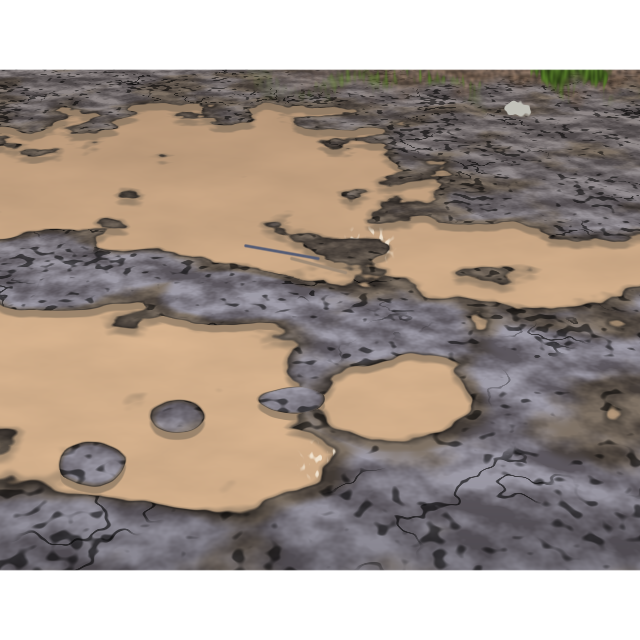
This texture is drawn by a Shadertoy shader. Its source:

```glsl
// Muddy ground with tan puddles seen in perspective, between white bands.
const float FRAME_LOW = 0.109, FRAME_HIGH = 0.891;
const float HORIZON = 1.6;         // in heights of the framed view
const float DEPTH_STRETCH = 1.8;
const float SHORE_SCALE = 7.0, SHORE_ROUGHNESS = 0.7;
const float LUMP_SCALE = 10.0, LUMP_CONTRAST = 0.036;

const vec3 WATER_NEAR = vec3(0.82, 0.68, 0.54);
const vec3 WATER_FAR = vec3(0.72, 0.59, 0.47);
const vec3 WATER_SHADE = vec3(0.48, 0.42, 0.35);
const vec3 MUD_DARK = vec3(0.26, 0.23, 0.21);
const vec3 MUD_BROWN = vec3(0.49, 0.44, 0.39);
const vec3 SHEEN_DARK = vec3(0.36, 0.34, 0.37);
const vec3 SHEEN_LIGHT = vec3(0.62, 0.61, 0.66);
const vec3 GRASS = vec3(0.25, 0.36, 0.12);
const vec3 BANK = vec3(0.42, 0.34, 0.28);

// Large shapes: centre xy, radii zw
const vec4 POOLS[5] = vec4[5](
    vec4(0.13, 0.40, 0.36, 0.17), vec4(0.27, 0.70, 0.42, 0.14),
    vec4(0.82, 0.59, 0.30, 0.065), vec4(0.62, 0.38, 0.15, 0.07),
    vec4(0.33, 0.27, 0.20, 0.08));
const vec4 BANKS[5] = vec4[5](
    vec4(0.07, 0.58, 0.24, 0.07), vec4(0.36, 0.535, 0.14, 0.045),
    vec4(0.28, 0.345, 0.06, 0.035), vec4(0.45, 0.375, 0.06, 0.022),
    vec4(0.15, 0.275, 0.06, 0.04));

vec2 randomDirection(vec2 cell) {
    vec3 q = fract(cell.xyx * vec3(0.1031, 0.1030, 0.0973));
    q += dot(q, q.yzx + 33.33);
    float angle = 6.2832 * fract((q.x + q.y) * q.z);
    return vec2(cos(angle), sin(angle));
}

float gradientNoise(vec2 p) {
    vec2 i = floor(p), f = p - i;
    vec2 s = f * f * f * (f * (f * 6.0 - 15.0) + 10.0);
    vec2 r = vec2(1.0, 0.0);
    float a = dot(randomDirection(i), f);
    float b = dot(randomDirection(i + r.xy), f - r.xy);
    float c = dot(randomDirection(i + r.yx), f - r.yx);
    float d = dot(randomDirection(i + r.xx), f - r.xx);
    return mix(mix(a, b, s.x), mix(c, d, s.x), s.y);
}

float fbm(vec2 p, float gain) {
    float sum = 0.0, amplitude = 1.0;
    for (int i = 0; i < 4; i++) {
        sum += amplitude * gradientNoise(p);
        p = mat2(1.6, 1.2, -1.2, 1.6) * p + 17.3;
        amplitude *= gain;
    }
    return sum;
}

float viewHeight(vec2 uv) {
    return clamp((uv.y - FRAME_LOW) / (FRAME_HIGH - FRAME_LOW), 0.0, 1.0);
}

vec2 groundPoint(vec2 uv) {
    float depth = 1.0 / (HORIZON - viewHeight(uv));
    return vec2((uv.x - 0.5) * depth, DEPTH_STRETCH * depth);
}

float ellipse(vec2 uv, vec4 e) { return 1.0 - length((uv - e.xy) / e.zw); }

// Height of the mud over the water line
float mudHeight(vec2 uv) {
    float pool = -1.0, bank = 0.0;
    for (int i = 0; i < 5; i++) {
        pool = max(pool, ellipse(uv, POOLS[i]));
        bank = max(bank, ellipse(uv, BANKS[i]));
    }
    return 0.12 - 1.3 * clamp(pool, -0.25, 0.35) + 1.6 * min(bank, 0.45)
         + SHORE_ROUGHNESS * fbm(groundPoint(uv) * SHORE_SCALE, 0.42);
}

vec3 mudColor(vec2 p, float h, float v) {
    // Slopes turned to the viewer are dark, those turned to the sky shine
    vec2 q = p + 0.02 * vec2(gradientNoise(p * 8.0), gradientNoise(p * 8.0 + 40.0));
    vec2 stepAway = vec2(0.006, 0.019);
    float rise = fbm((q + stepAway) * LUMP_SCALE, 0.42) - fbm(q * LUMP_SCALE, 0.42);
    float grain = gradientNoise(p * 150.0) + gradientNoise(p * 75.0);
    float light = clamp(0.5 - LUMP_CONTRAST * rise / 0.02 + 0.16 * grain, 0.0, 1.0);
    float wide = fbm(p * 3.0 + 9.0, 0.5);
    float sheen = smoothstep(0.08, 0.42, h + 0.4 * wide) * mix(1.0, 0.5, smoothstep(0.5, 0.9, v));
    vec3 color = mix(mix(MUD_DARK, MUD_BROWN, light), mix(SHEEN_DARK, SHEEN_LIGHT, light), sheen);
    color *= mix(0.86, 1.0, smoothstep(0.0, 0.25, v));
    // Cracks and dark crumbs
    float crack = 1.0 - smoothstep(0.012, 0.045, abs(fbm(p * 9.0 + 5.0, 0.5)));
    color *= 1.0 - 0.6 * crack * smoothstep(0.1, 0.3, gradientNoise(p * 6.0 + 3.0));
    float crumbs = smoothstep(0.25, 0.5, gradientNoise(p * 55.0) + 0.7 * gradientNoise(p * 9.0 + 21.0));
    color *= 1.0 - 0.55 * crumbs;
    return color * mix(0.68, 1.0, smoothstep(0.0, 0.1, h));
}

vec3 waterColor(vec2 uv, float h, float v) {
    vec3 color = mix(WATER_NEAR, WATER_FAR, smoothstep(0.45, 1.0, v));
    color *= 1.0 + 0.05 * fbm(uv * vec2(6.0, 18.0), 0.5);
    float reflected = smoothstep(-0.08, 0.06, mudHeight(uv + vec2(0.0, 0.011)));
    color = mix(color, WATER_SHADE, max(0.6 * reflected, 0.5 * smoothstep(-0.1, 0.0, h)));
    float glintArea = max(ellipse(uv, vec4(0.57, 0.615, 0.06, 0.035)), ellipse(uv, vec4(0.52, 0.28, 0.07, 0.04)));
    float glint = smoothstep(0.1, 0.4, gradientNoise(uv * vec2(110.0, 65.0))) * smoothstep(0.0, 0.4, glintArea);
    return mix(color, vec3(0.97, 0.94, 0.88), 0.8 * glint);
}

float stick(vec2 uv, vec2 a, vec2 b, float radius, float blur) {
    vec2 d = b - a;
    float t = clamp(dot(uv - a, d) / dot(d, d), 0.0, 1.0);
    return 1.0 - smoothstep(radius - blur, radius + blur, length(uv - a - t * d));
}

void mainImage(out vec4 fragColor, in vec2 fragCoord) {
    vec2 uv = fragCoord / iResolution.xy;
    float pixel = 1.0 / iResolution.y, v = viewHeight(uv);
    float h = mudHeight(uv), edge = 0.012 + 0.5 * fwidth(h);
    vec3 color = mix(waterColor(uv, h, v), mudColor(groundPoint(uv), h, v), smoothstep(-edge, edge, h));

    // Far bank with grass and a pale stone
    float farBank = smoothstep(0.93, 0.99, v + 0.06 * gradientNoise(uv * 25.0)) * smoothstep(0.3, 0.75, uv.x);
    color = mix(color, BANK * (1.0 + 0.6 * gradientNoise(uv * 120.0)), 0.8 * farBank);
    float blades = gradientNoise(uv * vec2(150.0, 35.0));
    float tufts = smoothstep(0.0, 0.25, gradientNoise(uv * vec2(13.0, 22.0) + 4.0) + 0.3 * blades);
    color = mix(color, GRASS * (1.0 + 0.9 * blades), tufts * farBank);
    float stone = ellipse(uv, vec4(0.808, 0.83, 0.022, 0.013)) + 0.5 * gradientNoise(uv * 90.0);
    color = mix(color, vec3(0.76, 0.76, 0.73), smoothstep(0.0, 0.2, stone));

    // Two floating sticks
    color = mix(color, vec3(0.33, 0.36, 0.46), stick(uv, vec2(0.384, 0.616), vec2(0.497, 0.596), 0.0022, pixel));
    color = mix(color, vec3(0.62, 0.54, 0.46), stick(uv, vec2(0.456, 0.596), vec2(0.54, 0.574), 0.0025, pixel));

    float inside = smoothstep(-pixel, pixel, min(uv.y - FRAME_LOW, FRAME_HIGH - uv.y));
    fragColor = vec4(mix(vec3(1.0), clamp(color, 0.0, 1.0), inside), 1.0);
}
```
